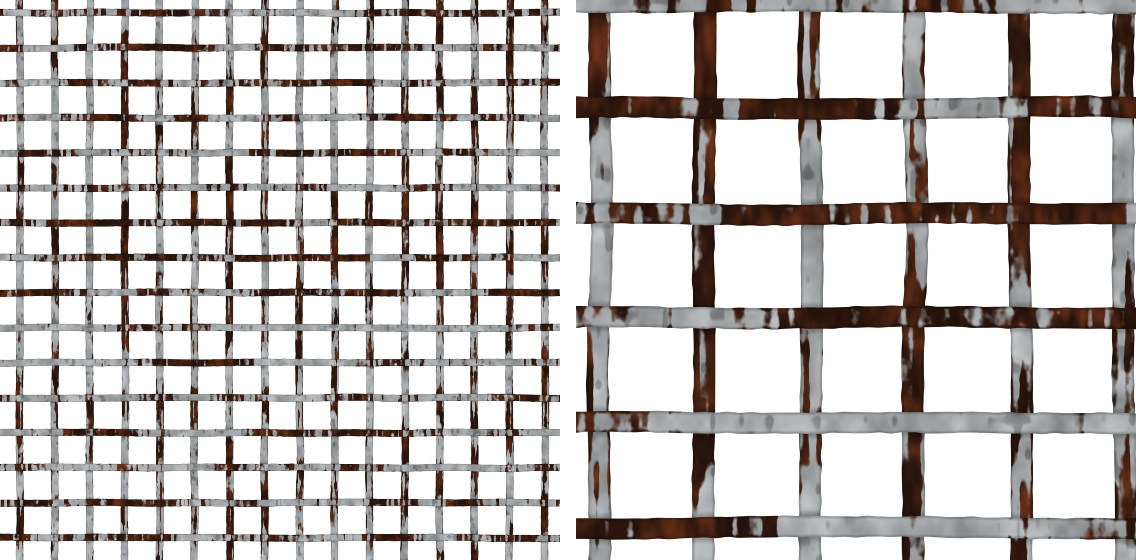
Left, the full canvas; right, a detail of the centre.
Reproduce this pattern procedurally as a WebGL 2 fragment shader.

```glsl
#version 300 es
precision highp float;
// A 16 by 16 lattice of worn, painted metal strips on white.
// Each strip is a wobbling band distance; rust comes from noise patches along
// the strip, broken up by fine streaks that run downwards on all strips.
uniform vec2 u_resolution;
out vec4 outColor;

float hash(vec2 p) {
  vec3 q = fract(vec3(p.xyx) * 0.1031);
  q += dot(q, q.yzx + 33.33);
  return fract((q.x + q.y) * q.z);
}

float noise(vec2 p) {
  vec2 i = floor(p), f = fract(p);
  f = f * f * (3.0 - 2.0 * f);
  return mix(mix(hash(i), hash(i + vec2(1, 0)), f.x),
             mix(hash(i + vec2(0, 1)), hash(i + vec2(1, 1)), f.x), f.y);
}

float fbm(vec2 p) {
  return 0.55 * noise(p) + 0.3 * noise(p * 2.1 + 9.0) + 0.15 * noise(p * 4.3 + 21.0);
}

// Painted metal with rust; edge is the distance inward from the strip's side.
vec3 stripColor(vec2 p, float along, float id, vec2 streakScale, float edge) {
  vec2 q = p + id * 13.0;

  // Mottled grey paint with a few dark scuffs
  float mottle = fbm(q * vec2(4.0, 3.5));
  vec3 paint = vec3(0.98, 1.0, 1.01) * mix(0.49, 0.81, mottle);
  paint *= 1.0 - 0.25 * smoothstep(0.72, 0.9, noise(q * vec2(11.0, 6.0) + 50.0));

  // Rust, dark brown with redder blotches
  vec3 rust = mix(vec3(0.15, 0.075, 0.045), vec3(0.37, 0.17, 0.085),
                  smoothstep(0.3, 0.85, fbm(q * vec2(5.0, 2.5) + 70.0)));
  rust *= 0.85 + 0.35 * noise(q * vec2(19.0, 8.0));

  // Coverage: long patches, then streaks and flakes at their borders
  float cover = 0.7 * noise(vec2(along * 0.9, id * 7.0))
              + 0.3 * noise(vec2(along * 2.3, id * 7.0 + 3.0))
              + 0.28 * (hash(vec2(id, 5.0)) - 0.5)
              + 0.6 * (noise(q * streakScale) - 0.5)
              + 0.35 * (fbm(q * vec2(9.0, 6.0) + 30.0) - 0.5);
  cover += 0.07 * (1.0 - smoothstep(0.0, 0.04, edge));
  vec3 color = mix(paint, rust, smoothstep(0.51, 0.65, cover));

  return color * mix(0.78, 1.0, smoothstep(0.0, 0.035, edge));
}

void main() {
  vec2 p = gl_FragCoord.xy / u_resolution * 16.0;
  vec2 aa = 16.0 / u_resolution;

  // Strip numbers and signed offsets from each strip's centre line
  vec2 center = vec2(0.5625, 0.635);
  vec2 id = floor(p - center + 0.5);
  vec2 offset = p - center - id;
  offset.x += 0.05 * (noise(vec2(p.y * 0.7, id.x * 5.0 + 11.0)) - 0.5);
  offset.y += 0.04 * (noise(vec2(p.x * 0.7, id.y * 5.0 + 97.0)) - 0.5);

  // Inward distance to the sides, slightly ragged
  vec2 inside = vec2(0.106, 0.1) - abs(offset);
  inside += 0.014 * (vec2(noise(p * 9.0), noise(p * 9.0 + 40.0)) - 0.5);
  vec2 mask = smoothstep(-0.6 * aa, 0.6 * aa, inside);

  vec3 upright = stripColor(p, p.y, id.x + 2.0, vec2(17.0, 1.7), inside.x);
  vec3 level = stripColor(p, p.x, id.y + 42.0, vec2(13.0, 1.2), inside.y);

  // Level strips lie on top and cast a thin shadow on the uprights
  upright *= 1.0 - 0.22 * smoothstep(-0.07, 0.0, inside.y);
  vec3 color = mix(vec3(1.0), upright, mask.x);
  color = mix(color, level, mask.y);
  outColor = vec4(color, 1.0);
}
```
